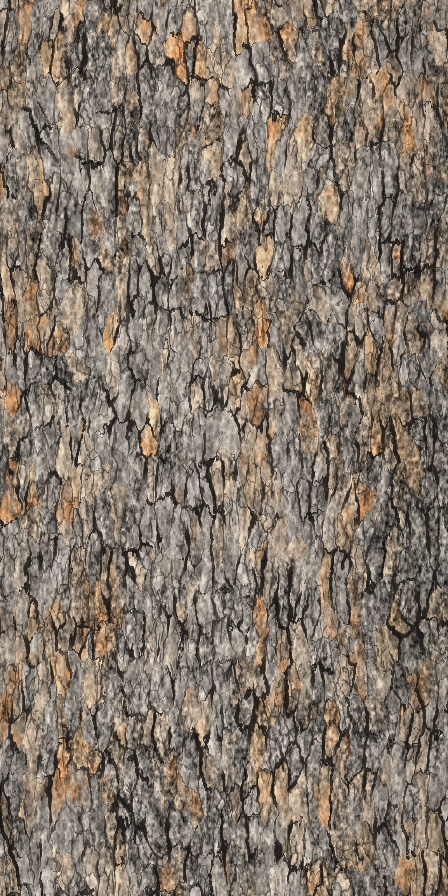
This texture is drawn by a Shadertoy shader. Its source:

```glsl
vec2 hash2(vec2 p) {
    vec3 q = fract(p.xyx * vec3(0.1031, 0.1030, 0.0973));
    q += dot(q, q.yzx + 33.33);
    return fract((q.xx + q.yz) * q.zy);
}

float noise(vec2 p) {
    vec2 i = floor(p), f = fract(p);
    f = f * f * (3.0 - 2.0 * f);
    return mix(mix(hash2(i).x, hash2(i + vec2(1, 0)).x, f.x),
               mix(hash2(i + vec2(0, 1)).x, hash2(i + vec2(1, 1)).x, f.x), f.y);
}

float fbm(vec2 p) {
    float sum = 0.0, amp = 0.5;
    for (int i = 0; i < 4; i++) {
        sum += amp * noise(p);
        p = p * 2.03 + 17.7;
        amp *= 0.55;
    }
    return sum / 1.01;
}

// Stretched Voronoi plates: x = distance to the crack, yz = plate id
vec3 plates(vec2 p, vec2 scale) {
    p *= scale;
    vec2 base = floor(p), id = base, nearest = vec2(9.0);
    for (int y = -1; y <= 1; y++)
    for (int x = -1; x <= 1; x++) {
        vec2 cell = base + vec2(x, y);
        vec2 d = cell + 0.08 + 0.84 * hash2(cell + 50.0) - p;
        if (dot(d, d) < dot(nearest, nearest)) { nearest = d; id = cell; }
    }
    float edge = 1.0;
    for (int y = -2; y <= 2; y++)
    for (int x = -2; x <= 2; x++) {
        if (x == 0 && y == 0) continue;
        vec2 cell = id + vec2(x, y);
        vec2 d = cell + 0.08 + 0.84 * hash2(cell + 50.0) - p;
        vec2 across = d - nearest;
        edge = min(edge, 0.5 * dot(d + nearest, across) / length(across * scale));
    }
    return vec3(edge, id);
}

// Bends plate outlines into ragged, mostly upright shapes
vec2 warp(vec2 p) {
    vec2 wide = vec2(noise(p * vec2(9, 5)), noise(p * 8.0 + 31.0)) - 0.5;
    vec2 fine = vec2(fbm(p * vec2(60, 30)), fbm(p * vec2(70, 34) + 71.0)) - 0.5;
    return p + wide * vec2(0.03, 0.06) + fine * vec2(0.018, 0.06);
}

void mainImage(out vec4 fragColor, in vec2 fragCoord) {
    vec2 p = fragCoord / iResolution.x;
    float px = 1.0 / iResolution.x;
    vec2 scale = vec2(32, 11.5);
    vec2 w = warp(p);
    vec3 plate = plates(w, scale);
    vec3 toLight = plates(warp(p + vec2(0.005, 0.006)), scale);
    vec3 flake = plates(w + 3.7, vec2(52, 24));
    vec2 rnd = hash2(plate.yz + 7.0);

    // Fibrous grain and weathered, rough zones
    float fibre = fbm(p * vec2(130, 38));
    float grit = fbm(p * vec2(190, 120) + 9.0);
    float rough = smoothstep(0.44, 0.64, fbm(p * vec2(11, 6) + 40.0) + 0.16 * (rnd.y - 0.5));
    float tone = 0.645 + 0.13 * (rnd.x - 0.5) + 0.15 * (hash2(flake.yz).x - 0.5);
    tone += 0.45 * (fibre - 0.5) + mix(0.45, 0.85, rough) * (grit - 0.5);
    tone -= 0.1 * rough;

    // Trunk falls away from the light at its sides
    tone -= 0.07 * smoothstep(0.6, 1.0, p.x) + 0.04 * smoothstep(0.2, 0.0, p.x);

    // Lit rims and side shading
    float relief = clamp((plate.x - toLight.x) / 0.008, -1.0, 1.0);
    tone -= 0.06 * relief;

    // Bare inner bark, mostly tan with a little rust
    float bare = smoothstep(0.64, 0.76, 0.42 * hash2(plate.yz + 91.0).x
        + 0.45 * fbm(p * vec2(7, 4) + 5.0) + 0.3 * fbm(p * vec2(38, 16) + 60.0));
    vec3 grey = tone * vec3(1.02, 0.972, 0.915);
    vec3 inner = (tone + 0.03) * mix(vec3(1.07, 0.93, 0.77), vec3(1.1, 0.82, 0.58),
        smoothstep(0.48, 0.7, fbm(p * vec2(30, 14) + 22.0)));
    vec3 col = mix(grey, inner, bare * 0.9);

    // Faint warm stain on some grey plates
    col *= mix(vec3(1), vec3(1.04, 0.98, 0.91), smoothstep(0.6, 0.9, rnd.x));

    // Hairline splits and shadows of raised plates
    float split = 1.0 - smoothstep(0.0, 0.0012 + px, flake.x);
    col *= 1.0 - 0.5 * split * smoothstep(0.35, 0.6, noise(p * vec2(40, 22)));
    float rise = hash2(toLight.yz + 7.0).y - rnd.y;
    float shadow = smoothstep(0.25, 0.6, rise + 0.5 * (grit - 0.5));
    col *= 1.0 - 0.68 * shadow;

    // Deep cracks, opening and closing along their length
    float open = smoothstep(0.3, 0.85, noise(p * vec2(34, 20) + 13.0));
    float width = 0.0032 * open;
    float crack = 1.0 - smoothstep(width - 0.4 * px, width + 0.0008 + 0.4 * px, plate.x);
    col = mix(col, vec3(0.11, 0.095, 0.085), (0.5 + 0.4 * open) * crack);

    fragColor = vec4(clamp(col, 0.03, 0.9), 1.0);
}
```
